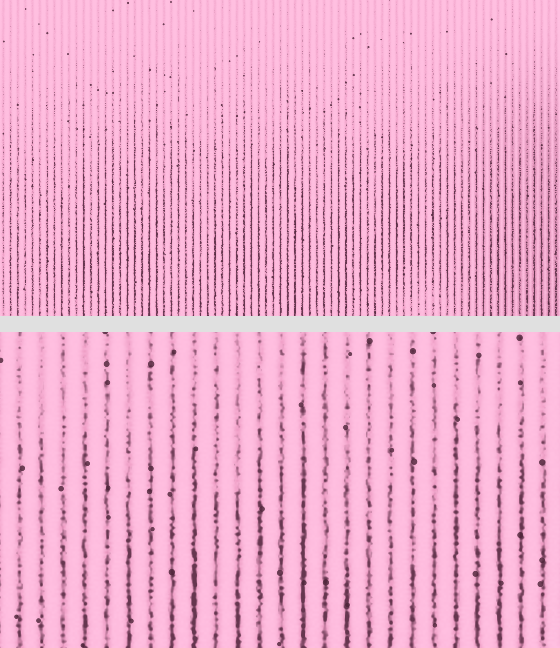
Top, the full canvas; bottom, a detail of the centre.
Write a WebGL 2 fragment shader that draws this pattern.

```glsl
#version 300 es
precision highp float;
// Pink corrugated sheet: 77 fine vertical grooves filled with grainy plum shade.
// Grooves come from fract() across the width; depth grows toward the bottom and
// right, and value noise breaks the shade into grit with a few loose specks.

uniform vec2 u_resolution;
out vec4 fragColor;

float hash(vec2 p) {
    return fract(sin(dot(p, vec2(127.1, 311.7))) * 43758.5453);
}

float noise(vec2 p) {
    vec2 i = floor(p), f = fract(p);
    f = f * f * (3.0 - 2.0 * f);
    return mix(mix(hash(i), hash(i + vec2(1, 0)), f.x),
               mix(hash(i + vec2(0, 1)), hash(i + vec2(1, 1)), f.x), f.y);
}

void main() {
    vec2 uv = gl_FragCoord.xy / u_resolution;
    vec2 p = uv * vec2(16.0 / 9.0, 1.0);
    float down = 1.0 - uv.y;

    // Groove coordinates, very slightly bowed; each groove is centred in its cell
    float u = (uv.x - 0.0016 * sin(3.14159 * uv.x)) * 77.0 + 0.05;
    float groove = floor(u);
    float wobble = (noise(vec2(groove * 7.3, uv.y * 70.0)) - 0.5) * 0.07;
    float d = fract(u) - 0.5 + wobble;

    // Depth of shade over the sheet, with uneven wear
    float right = smoothstep(0.72, 1.0, uv.x) * smoothstep(0.0, 0.55, down);
    float depth = 0.2 + 0.8 * smoothstep(0.0, 0.85, down);
    depth *= 0.8 + 0.2 * smoothstep(0.0, 0.2, uv.x);
    depth *= 0.85 + 0.3 * hash(vec2(groove, 3.0));
    depth *= 0.82 + 0.36 * noise(vec2(groove * 3.1, uv.y * 14.0));
    vec2 toPatch = (uv - vec2(0.755, 0.03)) / vec2(0.07, 0.09);
    depth *= 1.0 - 0.45 * exp(-dot(toPatch, toPatch));

    // Soft rose shading around each groove, broader on the right
    float grit = noise(p * 300.0);
    float fine = noise(p * 410.0 + 37.0);
    float softWidth = mix(0.19, 0.32, right);
    float soft = exp(-d * d / (softWidth * softWidth));
    vec3 col = mix(vec3(1.0, 0.75, 0.88), vec3(0.985, 0.69, 0.835), 0.45 * down * fine);
    float rose = soft * (0.3 + 0.65 * depth) * (0.65 + 0.6 * fine);
    col = mix(col, vec3(0.92, 0.59, 0.75), clamp(rose, 0.0, 1.0));
    col = mix(col, vec3(0.72, 0.44, 0.58), right * soft * (0.2 + 0.4 * grit));

    // Dark grit along the groove floor
    float ink = exp(-d * d / 0.018) * depth;
    float dark = smoothstep(0.3, 1.05, ink + (grit - 0.5) * 0.85 * smoothstep(0.0, 0.25, ink));
    col = mix(col, vec3(0.4, 0.21, 0.31), dark);

    // Sparse loose specks, at most one per cell beside a groove
    vec2 grid = vec2(u, uv.y * 43.0);
    vec2 cell = floor(grid);
    vec2 center = vec2(0.35 + 0.3 * hash(cell + 11.0), 0.2 + 0.6 * hash(cell + 23.0));
    float radius = 0.09 + 0.06 * hash(cell + 41.0);
    float edge = 43.0 / u_resolution.y;
    float speck = 1.0 - smoothstep(radius - 0.5 * edge, radius + 0.5 * edge,
                                   length(fract(grid) - center));
    float chance = 0.02 + 0.09 * smoothstep(0.05, 0.5, down);
    speck *= step(hash(cell + 5.0), chance);
    col = mix(col, vec3(0.3, 0.14, 0.22), 0.8 * speck);

    fragColor = vec4(col, 1.0);
}
```
